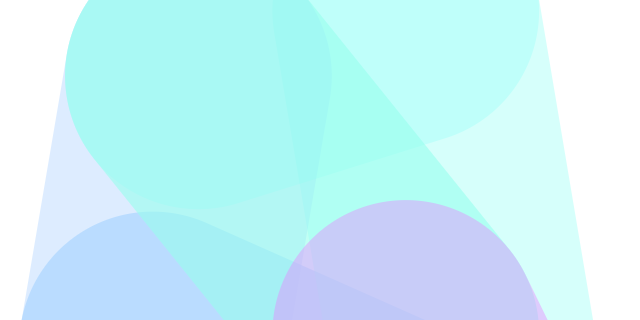
Reproduce this background procedurally as a WebGL 1 fragment shader.

```glsl
precision highp float;
// Pastel background of six wide, translucent round-ended bands on white.
// Each band is a capsule distance field between two joints; the bands are
// blended back to front, so every overlap makes its own tint.

uniform vec2 u_resolution;

// Joints, in units of the canvas height, origin at the lower left
const vec2 UPPER_LEFT  = vec2(0.620, 0.763);
const vec2 UPPER_RIGHT = vec2(1.268, 0.966);
const vec2 LOWER_LEFT  = vec2(0.477, -0.078);
const vec2 LOWER_RIGHT = vec2(1.268, -0.042);

// Far ends, hidden below the canvas
const vec2 MINT_END   = vec2(1.531, -0.596);
const vec2 SKY_END    = vec2(1.909, -0.714);
const vec2 ORCHID_END = vec2(1.768, -1.063);

const float BAND_RADIUS = 0.4167;

// Band tints: colour and opacity
const vec4 SKY        = vec4(0.435, 0.741, 1.000, 0.41);
const vec4 MINT       = vec4(0.596, 1.000, 0.961, 0.40);
const vec4 PERIWINKLE = vec4(0.675, 0.820, 1.000, 0.41);
const vec4 TURQUOISE  = vec4(0.392, 1.000, 0.965, 0.20);
const vec4 AQUA       = vec4(0.584, 1.000, 0.929, 0.58);
const vec4 ORCHID     = vec4(0.922, 0.498, 1.000, 0.40);

// Signed distance to a round-ended band from a to b
float capsuleDistance(vec2 p, vec2 a, vec2 b) {
  vec2 axis = b - a;
  float along = clamp(dot(p - a, axis) / dot(axis, axis), 0.0, 1.0);
  return length(p - a - along * axis) - BAND_RADIUS;
}

// Blend one band over the colour below it, with a one-pixel soft edge
vec3 addBand(vec3 below, vec2 p, vec2 a, vec2 b, vec4 tint) {
  float coverage = clamp(0.5 - capsuleDistance(p, a, b) * u_resolution.y, 0.0, 1.0);
  return mix(below, tint.rgb, tint.a * coverage);
}

void main() {
  vec2 p = gl_FragCoord.xy / u_resolution.y;
  vec3 color = vec3(1.0);

  // Lower layers
  color = addBand(color, p, LOWER_LEFT, SKY_END, SKY);
  color = addBand(color, p, UPPER_RIGHT, MINT_END, MINT);
  color = addBand(color, p, UPPER_LEFT, LOWER_LEFT, PERIWINKLE);

  // Upper layers
  color = addBand(color, p, UPPER_LEFT, UPPER_RIGHT, TURQUOISE);
  color = addBand(color, p, UPPER_LEFT, LOWER_RIGHT, AQUA);
  color = addBand(color, p, LOWER_RIGHT, ORCHID_END, ORCHID);

  gl_FragColor = vec4(color, 1.0);
}
```
